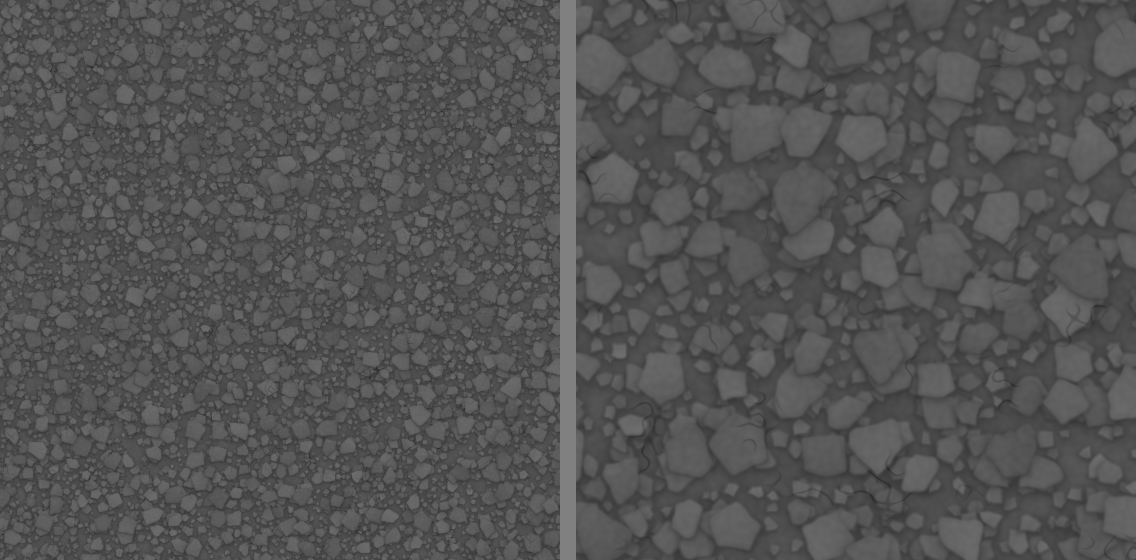
Left, the full canvas; right, a detail of the centre.
This texture is drawn by a three.js fragment shader. Its source:

```glsl
// Dark grey gravel: angular stones of several sizes half sunk in asphalt.
varying vec2 vUv;

const float TAU = 6.2831853;
const float GROUND_TONE = 0.325;
const float SHADOW_TONE = 0.2;
const float STONE_DARK = 0.345;
const float STONE_LIGHT = 0.415;
const float EDGE = 0.0013;         // half width of a stone's smoothed edge
const float CONTACT_WIDTH = 0.0022; // thin dark line around a stone
const float CONTACT_DEPTH = 0.5;
const float HALO_DEPTH = 0.2;      // broad occlusion, scaled by the cell
const float WARP = 0.0016;         // roughness of the outlines
const float GRAIN = 0.022;

float hash(vec2 p) {
  vec3 q = fract(vec3(p.xyx) * 0.1031);
  q += dot(q, q.yzx + 33.33);
  return fract((q.x + q.y) * q.z);
}

vec2 hash2(vec2 p) {
  return vec2(hash(p + 17.3), hash(p + 71.9));
}

float cornerSlope(vec2 corner, vec2 offset) {
  float a = TAU * hash(corner + 5.7);
  return dot(vec2(cos(a), sin(a)), offset);
}

// Gradient noise, about -0.7 to 0.7
float noise(vec2 p) {
  vec2 i = floor(p);
  vec2 f = p - i;
  vec2 u = f * f * f * (f * (f * 6.0 - 15.0) + 10.0);
  vec2 e = vec2(1.0, 0.0);
  float low = mix(cornerSlope(i, f), cornerSlope(i + e, f - e), u.x);
  float high = mix(cornerSlope(i + e.yx, f - e.yx), cornerSlope(i + 1.0, f - 1.0), u.x);
  return mix(low, high, u.y);
}

// Distance to a random convex chip: five cut faces inside a circle
float chip(vec2 p, float radius, vec2 seed) {
  float d = length(p) - radius * 1.25;
  float turn = hash(seed + 3.1);
  for (int i = 0; i < 5; i++) {
    vec2 r = hash2(seed + float(i) * 9.7);
    float a = TAU * (turn + (float(i) + 0.75 * r.x) / 5.0);
    float face = dot(p, vec2(cos(a), sin(a))) - radius * mix(0.68, 1.05, r.y);
    // Smooth maximum rounds the corners
    float h = max(radius * 0.16 - abs(d - face), 0.0) / (radius * 0.16);
    d = max(d, face) + h * h * radius * 0.04;
  }
  return d;
}

// Lays one size of stones over the tone below
float layStones(float tone, vec2 uv, float cells, float share, float lift) {
  vec2 home = floor(uv * cells);
  for (int y = -1; y <= 1; y++) {
    for (int x = -1; x <= 1; x++) {
      vec2 cell = home + vec2(float(x), float(y));
      vec2 seed = cell + cells * 3.0;
      if (hash(seed) > share) continue;
      vec2 center = (cell + mix(vec2(0.15), vec2(0.85), hash2(seed))) / cells;
      vec2 p = uv - center;
      float radius = mix(0.26, 0.46, hash(seed + 41.0)) / cells;
      float d = chip(p, radius, seed);

      // Contact line and halo, heavier on the lower side
      float lower = 0.65 - 0.35 * p.y / (length(p) + 0.0001);
      float gap = max(d, 0.0);
      float shade = CONTACT_DEPTH * exp(-gap / CONTACT_WIDTH)
                  + HALO_DEPTH * exp(-gap * cells / 0.13);
      tone = mix(tone, SHADOW_TONE, shade * lower);

      // Flat top with a slight tilt and a dim rim
      float top = mix(STONE_DARK, STONE_LIGHT, sqrt(hash(seed + 23.0))) + lift;
      vec2 tilt = hash2(seed + 57.0) - 0.5;
      top += 0.035 * dot(p / radius, tilt);
      top -= 0.035 * lower * smoothstep(-0.3, 0.0, d / radius);
      float cover = 1.0 - smoothstep(-EDGE, EDGE, d);
      tone = mix(tone, top, cover * mix(0.75, 1.0, hash(seed + 83.0)));
    }
  }
  return tone;
}

void main() {
  // Binder between the stones
  float tone = GROUND_TONE + 0.035 * noise(vUv * 22.0) + 0.03 * noise(vUv * 70.0);

  // Stones from fine to coarse
  vec2 uv = vUv + WARP * vec2(noise(vUv * 95.0), noise(vUv * 95.0 + 40.0));
  tone = layStones(tone, uv, 92.0, 0.5, 0.015);
  tone = layStones(tone, uv + 0.31, 62.0, 0.55, 0.012);
  tone = layStones(tone, uv + 0.57, 38.0, 0.6, 0.004);
  tone = layStones(tone, uv + 0.83, 25.0, 0.72, 0.0);

  // Short cracks in scattered patches
  float line = 1.0 - smoothstep(0.0, 0.09, abs(noise(vUv * 75.0 + 11.0)));
  float patches = smoothstep(0.2, 0.45, noise(vUv * 28.0 + 63.0));
  tone -= 0.07 * line * patches;

  // Fine surface grain
  tone += GRAIN * noise(vUv * 230.0);
  gl_FragColor = vec4(vec3(tone), 1.0);
}
```
